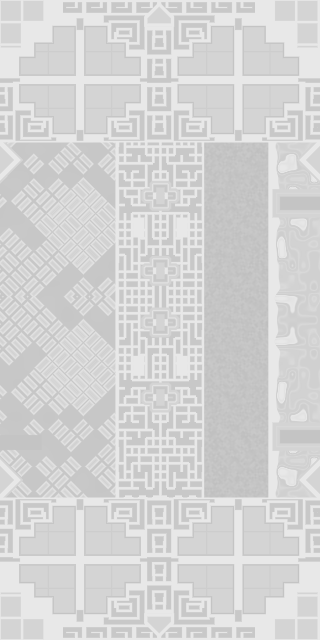
Reproduce this pattern procedurally as a WebGL 1 fragment shader.

```glsl
precision highp float;
// Pale grey ornamental panel: stepped crosses with key frets above and below woven, maze and plain strips.
uniform vec2 u_resolution;

// Design grid, with y running down from the top
const vec2 GRID = vec2(384.0, 768.0);
const float BAND = 170.0;
const vec2 CROSS = vec2(95.0, 96.0);
const float AXIS = 191.0;
const float MAZE_LEFT = 140.0;
const float MAZE_RIGHT = 245.0;
const float PLAIN_RIGHT = 322.0;
const float MIRROR_Y = 356.0;
const vec2 MAZE_CELL = vec2(8.5, 10.0);
const float WALL_CHANCE = 0.68;
const float WEAVE_TILE = 21.0;

const vec3 LIGHT = vec3(0.91);
const vec3 PALE = vec3(0.85);
const vec3 MID = vec3(0.83);
const vec3 DARK = vec3(0.785);
const vec3 DEEP = vec3(0.768);

float hash(vec2 p) {
  return fract(sin(dot(p, vec2(127.1, 311.7))) * 43758.5453);
}

float noise(vec2 p) {
  vec2 i = floor(p), f = fract(p);
  f = f * f * (3.0 - 2.0 * f);
  return mix(mix(hash(i), hash(i + vec2(1.0, 0.0)), f.x),
             mix(hash(i + vec2(0.0, 1.0)), hash(i + 1.0), f.x), f.y);
}

float fill(float d) {
  float aa = 288.0 / u_resolution.x;
  return smoothstep(aa, -aa, d);
}

float box(vec2 p, vec2 center, vec2 halfSize) {
  vec2 e = abs(p - center) - halfSize;
  return max(e.x, e.y);
}

// Square tiles, each cut into two upright or two level bars
float bars(vec2 p, float size, float gap) {
  vec2 f = fract(p / size) * size;
  if (hash(floor(p / size)) < 0.5) f = f.yx;
  f.x = mod(f.x, 0.5 * size);
  vec2 h = vec2(0.25, 0.5) * size;
  return box(f, h, h) + gap;
}

// Distance to the nearest light wall of a random maze
float mazeWall(vec2 p) {
  vec2 id = floor(p / MAZE_CELL);
  vec2 f = p - id * MAZE_CELL;
  float d = id.x < 0.5 ? f.x : 9.0;
  for (int i = 0; i < 2; i++) {
    float k = float(i);
    if (hash(id + vec2(k, 0.0)) < WALL_CHANCE) d = min(d, abs(f.x - k * MAZE_CELL.x));
    if (hash(id + vec2(40.0, k)) < WALL_CHANCE) d = min(d, abs(f.y - k * MAZE_CELL.y));
  }
  return d;
}

// Nested rectangular lines, broken by a slot
float fret(vec2 p, vec2 center, vec2 halfSize) {
  float d = box(p, center, halfSize);
  float lines = abs(mod(d, 9.0) - 4.5) - 2.9;
  float slot = 1.8 - abs(p.x - center.x + 0.4 * halfSize.x);
  if (p.y > center.y) slot = -9.0;
  return max(max(lines, d), slot);
}

// Band of stepped crosses, folded left to right
vec3 crossBand(vec2 p) {
  float side = abs(p.x - AXIS);
  vec2 q = abs(vec2(side, p.y) - CROSS);
  bool outerCorner = side > CROSS.x && p.y < CROSS.y;
  float steps = min(box(q, vec2(0.0), vec2(73.0, 28.0)),
                min(box(q, vec2(0.0), vec2(55.0, 45.0)),
                    box(q, vec2(0.0), vec2(33.0, 65.0))));
  vec3 c = LIGHT;
  // Key frets around the crosses and in the columns between them
  float key = fret(q, vec2(53.0, 57.0), vec2(26.0, 22.0));
  float column = fret(vec2(q.x, mod(p.y - 34.0, 34.0)), vec2(95.0, 17.0), vec2(16.0));
  float frieze = fret(vec2(mod(side, 30.0), p.y), vec2(15.0, 9.0), vec2(14.0, 8.0));
  float keys = min(key, column);
  if (outerCorner) keys = 9.0;
  if (p.y < 18.0) keys = side < 115.0 ? frieze : 9.0;
  c = mix(c, DARK, fill(max(keys, 4.0 - steps)));
  // Plates parted by the white cross
  float plate = max(steps, 5.0 - min(q.x, q.y));
  c = mix(c, DARK - 0.02, fill(plate));
  c = mix(c, MID, fill(plate + 1.6));
  float seam = min(abs(q.x - 38.0), abs(q.y - 34.0));
  c = mix(c, DARK, 0.7 * fill(max(plate + 1.6, seam - 0.6)));
  c = mix(c, DARK, fill(box(q, vec2(0.0, 67.0), vec2(4.0, 7.0))));
  c = mix(c, DARK, fill(box(q, vec2(88.0, 0.0), vec2(16.0, 2.0))));
  // Corner squares
  vec2 edge = vec2(AXIS - side, p.y);
  float squares = box(mod(edge, 27.0), vec2(13.0), vec2(12.0));
  float rows = min(box(edge, vec2(26.0, 13.0), vec2(27.0, 14.0)),
                   box(edge, vec2(12.0, 28.0), vec2(14.0, 29.0)));
  c = mix(c, MID, fill(max(squares, rows)));
  // House-shaped keystone on the axis
  float house = max(max(side - 14.0, p.y - 28.0), (side - p.y + 8.0) * 0.7);
  c = mix(c, LIGHT, fill(house - 4.0));
  return mix(c, MID, fill(house));
}

vec3 wovenPanel(vec2 p) {
  float v = abs(p.y - MIRROR_Y) - 85.0;
  float u = p.x - 100.0;
  vec2 r = vec2(u + v, v - u) * 0.7071;
  vec2 id = floor(r / WEAVE_TILE);
  float ring = max(abs(id.x + 0.5), abs(id.y + 0.5));
  // Full diamonds, a mostly open ring, then scattered strands
  float chance = ring < 2.0 ? 1.0 : ring < 3.0 ? 0.35 : 0.68;
  float shown = step(hash(id + 17.0), chance);
  float strand = bars(r, WEAVE_TILE, ring < 2.0 ? 0.7 : 1.6);
  vec3 c = mix(DARK, DEEP, 0.5 * noise(p / 20.0));
  c = mix(c, LIGHT - 0.025, shown * fill(strand));
  c = mix(c, PALE - 0.025 * hash(id), shown * fill(strand + 1.7));
  c = mix(c, DARK + 0.02, 0.7 * shown * fill(abs(strand + 3.6) - 0.3));
  return mix(c, DEEP, fill(box(p, vec2(22.0, 531.0), vec2(28.0, 9.0))));
}

vec3 mazeStrip(vec2 p) {
  vec2 m = abs(p - vec2(192.5, MIRROR_Y));
  vec3 c = mix(LIGHT, DARK, fill(max(1.6 - mazeWall(m), m.x - 50.0)));
  c = mix(c, LIGHT, fill(box(m, vec2(26.0, 83.0), vec2(7.0, 12.0))));
  // Stepped medallions on the axis
  for (int i = 0; i < 2; i++) {
    vec2 e = abs(m - vec2(0.0, i == 0 ? 31.0 : 121.0));
    float d = min(box(e, vec2(0.0), vec2(23.0, 9.0)), box(e, vec2(0.0), vec2(13.0, 18.0)));
    d = max(d, (e.x + e.y - 28.0) * 0.7);
    c = mix(c, MID, fill(d));
    c = mix(c, LIGHT, 0.8 * fill(abs(d + 3.5) - 0.6));
    c = mix(c, DARK, fill(abs(d + 6.5) - 1.5));
    c = mix(c, LIGHT, fill(box(e, vec2(7.0, 0.0), vec2(2.0, 4.0))));
  }
  return c;
}

vec3 cloudStrip(vec2 p) {
  float v = abs(p.y - 384.0);
  float n = noise(vec2(p.x, v) / 13.0);
  float edge = 333.0 - p.x + 8.0 * (0.5 - n);
  float cloud = max(edge, (n - 0.78) * 30.0);
  vec3 c = mix(LIGHT, MID - 0.03 * n, fill(cloud));
  // Contour lines and a dark slot under an arch
  float contour = abs(fract(n * 4.0) - 0.5) * 4.0;
  c = mix(c, PALE + 0.02, 0.7 * fill(max(contour - 0.5, edge)));
  float slot = box(vec2(p.x, v), vec2(362.0, 140.0), vec2(26.0, 8.0));
  c = mix(c, MID, fill(slot - 9.0));
  c = mix(c, PALE, fill(abs(slot - 4.0) - 0.8));
  return mix(c, DEEP, fill(slot));
}

void main() {
  vec2 p = gl_FragCoord.xy / u_resolution * GRID;
  p.y = GRID.y - p.y;
  float fold = min(p.y, GRID.y - p.y);

  // Upright strips, left to right
  vec3 c = wovenPanel(p);
  c = mix(c, mazeStrip(p), fill(MAZE_LEFT - p.x));
  float grain = noise(vec2(p.x + p.y, p.x - p.y) * 0.3) - 0.5;
  c = mix(c, DEEP + 0.04 * grain, fill(MAZE_RIGHT - p.x));
  c = mix(c, cloudStrip(p), fill(PLAIN_RIGHT - p.x));
  c = mix(c, LIGHT, fill(abs(p.x - MAZE_LEFT) - 1.5));

  // Chevrons at the outer corners of the strips
  float chevron = min(p.x, GRID.x - p.x) + abs(fold - 192.0);
  c = mix(c, MID, fill(chevron - 28.0));
  c = mix(c, LIGHT, fill(abs(chevron - 21.0) - 4.0));

  // Bands at both ends
  c = mix(c, crossBand(vec2(p.x, fold)), fill(fold - BAND));
  c = mix(c, LIGHT, fill(abs(fold - BAND) - 1.0));
  gl_FragColor = vec4(c, 1.0);
}
```
